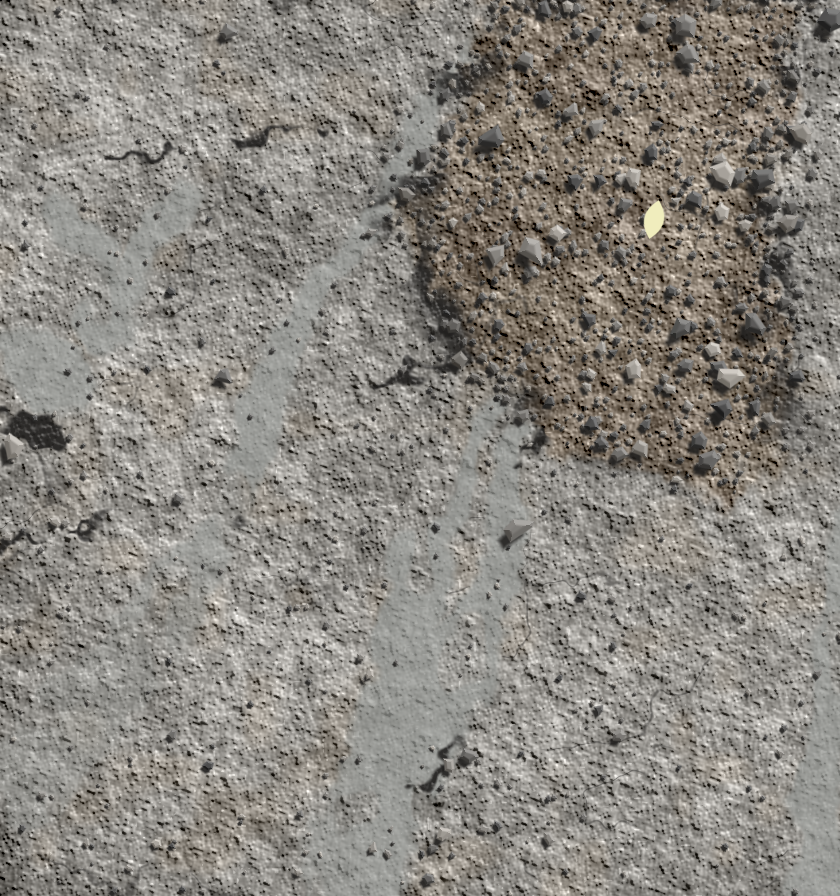
A Shadertoy shader for this texture:

```glsl
// Worn asphalt with smooth tar streaks, cracks and a pothole of dirt and broken stone.
#define LIGHT vec2(0.6, 0.8)
#define RELIEF 0.9
#define GRAIN_SCALE 42.0
#define STONE_CELLS 23.0
#define ASPHALT vec3(0.575, 0.565, 0.545)
#define TAR vec3(0.60, 0.605, 0.59)
#define DIRT vec3(0.52, 0.47, 0.42)
#define GRAVEL vec3(0.61, 0.565, 0.505)
#define SHADOW vec3(0.13, 0.125, 0.12)
#define LEAF vec3(0.94, 0.93, 0.74)

// Segments: start xy, end xy
const vec4 streaks[11] = vec4[11](
  vec4(.57, 1.01, .33, .63), vec4(.33, .63, .25, .42), vec4(.25, .42, .03, .12),
  vec4(.545, .55, .48, .37), vec4(.48, .37, .39, 0), vec4(.58, .52, .565, .35),
  vec4(.565, .35, .45, .15), vec4(.95, .42, .91, 0), vec4(.05, .78, .11, .71),
  vec4(.21, .78, .11, .63), vec4(.02, .60, .07, .57));
const float streakWidth[11] = float[11](
  .017, .029, .055, .02, .058, .026, .045, .034, .026, .026, .044);
const vec4 cracks[7] = vec4[7](
  vec4(.06, .51, 0, .52), vec4(.14, .42, 0, .395), vec4(.12, .82, .36, .86),
  vec4(.42, .56, .52, .61), vec4(.54, .20, .46, .12), vec4(.58, .49, .61, .53),
  vec4(.22, .41, .29, .41));
const vec2 rim[8] = vec2[8](
  vec2(.57, 1.02), vec2(.45, .78), vec2(.53, .58), vec2(.65, .51),
  vec2(.81, .44), vec2(.87, .51), vec2(.86, .75), vec2(.90, 1.02));

float hash(vec2 p) { return fract(sin(dot(p, vec2(127.1, 311.7))) * 43758.5453); }

float noise(vec2 p) {
  vec2 i = floor(p), f = fract(p);
  f = f * f * (3.0 - 2.0 * f);
  return mix(mix(hash(i), hash(i + vec2(1, 0)), f.x),
             mix(hash(i + vec2(0, 1)), hash(i + 1.0), f.x), f.y);
}

vec2 warp(vec2 p, float freq) {
  return vec2(noise(p * freq), noise(p * freq + 37.0)) - 0.5;
}

// Height of the torn surface
float relief(vec2 p) {
  float h = 0.0, amp = 0.5, freq = GRAIN_SCALE;
  for (int i = 0; i < 4; i++) {
    h += amp * (noise(p * freq) - 0.5);
    p = mat2(0.8, 0.6, -0.6, 0.8) * p;
    freq *= 2.0;
    amp *= 0.82;
  }
  return h;
}

// Distance to a segment that widens towards its end
float taper(vec2 p, vec4 s, float width) {
  vec2 a = p - s.xy, b = s.zw - s.xy;
  float t = clamp(dot(a, b) / dot(b, b), 0.0, 1.0);
  return length(a - b * t) - width * mix(0.6, 1.0, t);
}

// Signed distance to the pothole outline
float pothole(vec2 p) {
  float d = 9.0, side = 1.0;
  for (int i = 0; i < 8; i++) {
    vec2 a = rim[i], b = rim[(i + 7) % 8], e = b - a, w = p - a;
    d = min(d, length(w - e * clamp(dot(w, e) / dot(e, e), 0.0, 1.0)));
    bvec3 c = bvec3(p.y >= a.y, p.y < b.y, e.x * w.y > e.y * w.x);
    if (all(c) || !any(c)) side = -side;
  }
  return side * d;
}

// Angular stone: x is distance, y is light on the nearest facet
vec2 stoneShape(vec2 q, float r, float seed) {
  vec2 best = vec2(-9, 0);
  for (float k = 0.0; k < 5.0; k++) {
    float a = 1.257 * k + 0.7 * hash(vec2(seed, k)) + seed * 6.0;
    vec2 n = vec2(cos(a), sin(a));
    float d = dot(q, n) - r * (0.5 + 0.5 * hash(vec2(k, seed)));
    if (d > best.x) best = vec2(d, dot(n, LIGHT));
  }
  return best;
}

vec3 addStones(vec3 col, vec2 p, float px) {
  for (int k = 35; k >= 0; k--) {
    float layer = float(k / 9), cells = STONE_CELLS * pow(1.6, layer);
    vec2 id = floor(p * cells) + vec2(k % 3 - 1, (k / 3) % 3 - 1);
    vec2 key = id + 19.0 * layer;
    float seed = hash(key), r = (0.16 + 0.24 * hash(key + 5.3)) / cells;
    vec2 center = (id + 0.2 + 0.6 * vec2(hash(key + 1.7), hash(key + 3.1))) / cells;
    vec2 q = p - center;
    if (length(q) > 2.5 * r) continue;
    float d = pothole(center);
    float edge = smoothstep(0.42, 0.62, center.y) * exp(-d * d / 0.0009);
    float density = mix(0.004 * layer * layer, 0.24, smoothstep(-0.01, 0.02, -d));
    if (hash(key + 8.9) > density + 0.3 * edge) continue;
    float shade = stoneShape(q + LIGHT * r * 0.9, r, seed).x;
    col = mix(col, SHADOW, 0.9 * smoothstep(-px, 0.4 * r, -shade));
    vec2 s = stoneShape(q, r, seed);
    vec3 stone = mix(vec3(0.3), vec3(0.68, 0.66, 0.63) - 0.2 * edge, hash(key + 2.2));
    stone += 0.2 * s.y * smoothstep(-0.5 * r, -0.25 * r, s.x);
    col = mix(col, stone, smoothstep(-px, px, -s.x));
  }
  return col;
}

void mainImage(out vec4 fragColor, in vec2 fragCoord) {
  float px = 1.0 / iResolution.y;
  vec2 p = fragCoord * px;
  vec2 fine = 0.012 * warp(p, 75.0), bent = p + 0.03 * warp(p, 18.0) + fine;
  float slope = relief(p - LIGHT * 0.0012) - relief(p + LIGHT * 0.0012);
  float broad = noise(p * 7.0), patches = noise(p * 21.0 + 4.0);

  // Rough asphalt with gravel patches
  vec3 col = ASPHALT + 0.13 * (broad - 0.5) + 0.07 * (noise(bent * 24.0) - 0.5);
  col = mix(col, GRAVEL, 0.4 * smoothstep(0.6, 0.9, patches));

  // Tar streaks, worn through in places
  float tar = 9.0, crack = 9.0;
  for (int i = 0; i < 11; i++) tar = min(tar, taper(bent, streaks[i], streakWidth[i]));
  float worn = smoothstep(0.68, 0.82, noise(p * vec2(34, 20) + 9.0));
  float smoothness = smoothstep(-0.006, 0.007, -tar) * (1.0 - 0.75 * worn);
  smoothness *= mix(0.5, 1.0, smoothstep(0.25, 0.45, max(p.x, p.y)));
  col = mix(col, TAR, smoothness);

  // Pothole floor
  float pit = pothole(p + 0.05 * warp(p, 16.0) + 2.0 * fine);
  float inside = smoothstep(-0.01, 0.015, -pit);
  col = mix(col, mix(DIRT, GRAVEL, patches) - 0.1 * (1.0 - broad), inside);

  // Grain, crevices and bright specks
  float bump = mix(mix(RELIEF, 0.3, smoothness), 1.1, inside);
  col += bump * (slope + 0.3 * relief(p) - 0.25 * smoothstep(0.1, 0.22, -slope));
  col += 0.16 * bump * smoothstep(0.82, 0.95, noise(p * 230.0));

  // Cracks and the broken rim
  for (int i = 0; i < 7; i++) crack = min(crack, taper(bent + fine, cracks[i], i < 1 ? 0.02 : 0.005));
  float dark = smoothstep(-0.003, 0.003, -crack) * smoothstep(0.3, 0.5, noise(p * 45.0));
  float tear = abs(noise(bent * vec2(16, 27)) - 0.5) + 0.1 * smoothness;
  float torn = smoothstep(-0.035, 0.0, -tear) * smoothstep(0.5, 0.7, noise(p * 9.0 + 21.0));
  float broken = smoothstep(0.46, 0.6, noise(bent * 34.0)) * exp(-pit * pit / 0.0006);
  dark = max(max(dark, 0.45 * torn), broken * smoothstep(0.4, 0.65, p.y));
  col = mix(col, SHADOW + max(slope, 0.0), 0.9 * dark);
  col = addStones(col, p, px);

  // Fallen leaf
  vec2 q = mat2(0.97, 0.24, -0.24, 0.97) * (p - vec2(0.73, 0.755));
  float leaf = abs(q.x) - 0.011 + 22.7 * q.y * q.y;
  col = mix(col, LEAF, smoothstep(-px, px, -leaf));
  fragColor = vec4(clamp(col, 0.0, 1.0), 1.0);
}
```
